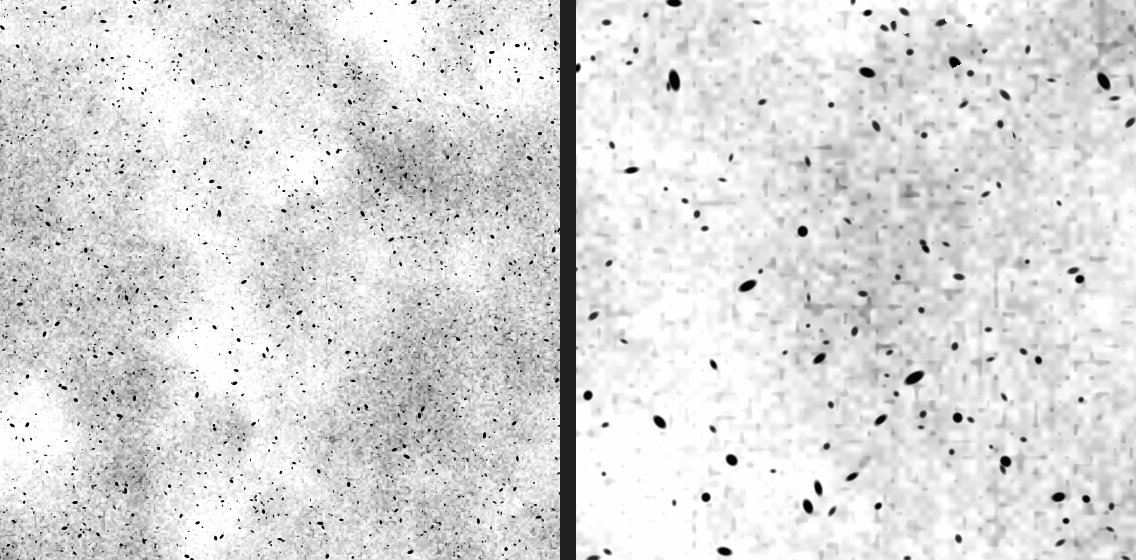
Left, the full canvas; right, a detail of the centre.
Reproduce this texture procedurally as a three.js fragment shader.

```glsl
// Weathered pale plaster: soft grey clouds under fine grain and black specks.
// Clouds and grain are layered value noise; specks are jittered, stretched dots
// on two hashed grids, crowding together inside the darker clumps.

#define CLOUD_SCALE 6.0
#define CLOUD_CONTRAST 0.68
#define MID_GREY 0.885
#define GRAIN_SCALE 235.0
#define GRAIN_CONTRAST 0.30
#define FLECK_DEPTH 0.30
#define CLUMP_SCALE 9.0
#define LARGE_GRID 46.0
#define SMALL_GRID 112.0
#define SPECK_GREY 0.02
#define EDGE 0.0009

varying vec2 vUv;

float hash(vec2 p) {
  vec3 q = fract(p.xyx * 0.1031);
  q += dot(q, q.yzx + 33.33);
  return fract((q.x + q.y) * q.z);
}

float valueNoise(vec2 p) {
  vec2 cell = floor(p);
  vec2 f = fract(p);
  f = f * f * (3.0 - 2.0 * f);
  float low = mix(hash(cell), hash(cell + vec2(1.0, 0.0)), f.x);
  float high = mix(hash(cell + vec2(0.0, 1.0)), hash(cell + 1.0), f.x);
  return mix(low, high, f.y);
}

// Fractal noise, turned at each octave to hide the lattice
float fbm(vec2 p) {
  mat2 turn = mat2(0.8, 0.6, -0.6, 0.8);
  float sum = 0.0;
  float weight = 0.5;
  for (int i = 0; i < 5; i++) {
    sum += weight * valueNoise(p);
    p = turn * p * 2.03 + 17.3;
    weight *= 0.5;
  }
  return sum / 0.96875;
}

// Coverage of scattered oval specks; radius is in canvas units
float specks(vec2 uv, float grid, float density, float radius, float seed) {
  vec2 home = floor(uv * grid);
  float cover = 0.0;
  for (int y = -1; y <= 1; y++) {
    for (int x = -1; x <= 1; x++) {
      vec2 cell = home + vec2(float(x), float(y));
      vec2 key = cell + seed;
      vec2 jitter = vec2(hash(key + 11.7), hash(key + 47.1));
      vec2 d = uv - (cell + jitter) / grid;
      float angle = 6.2832 * hash(key + 83.9);
      vec2 axis = vec2(cos(angle), sin(angle));
      float stretch = mix(1.0, 2.2, hash(key + 29.3));
      d = vec2(dot(d, axis) / stretch, dot(d, vec2(-axis.y, axis.x)));
      float size = radius * mix(0.5, 1.0, hash(key + 61.5));
      float dotShape = 1.0 - smoothstep(size - EDGE, size + EDGE, length(d));
      cover = max(cover, dotShape * step(hash(key), density));
    }
  }
  return cover;
}

void main() {
  // Broad clouds and the dense dark clumps
  float cloud = fbm(vUv * CLOUD_SCALE + 3.7);
  float shade = smoothstep(0.35, 0.7, cloud);
  float clump = smoothstep(0.64, 0.78, fbm(vUv * CLUMP_SCALE + 71.2));
  float grey = MID_GREY - CLOUD_CONTRAST * (cloud - 0.5) - 0.1 * clump;

  // Fine grain with a tail of darker flecks
  float fine = valueNoise(vUv * GRAIN_SCALE + 5.1);
  float coarse = valueNoise(vUv * GRAIN_SCALE * 0.55 + 91.4);
  float grain = mix(coarse, fine, 0.65) - 0.5;
  grey -= GRAIN_CONTRAST * grain * mix(0.75, 1.3, shade);
  float fleck = valueNoise(vUv * GRAIN_SCALE * 0.9 + 143.6);
  grey -= FLECK_DEPTH * smoothstep(0.7, 1.0, fleck) * mix(0.5, 1.0, shade);

  // Scattered black specks, large and small
  float large = specks(vUv, LARGE_GRID, 0.14 + 0.12 * clump, 0.0031, 7.0);
  float small = specks(vUv, SMALL_GRID, 0.05 + 0.05 * shade + 0.3 * clump, 0.0019, 211.0);
  grey = mix(clamp(grey, 0.0, 0.995), SPECK_GREY, max(large, 0.85 * small));

  gl_FragColor = vec4(vec3(grey), 1.0);
}
```
